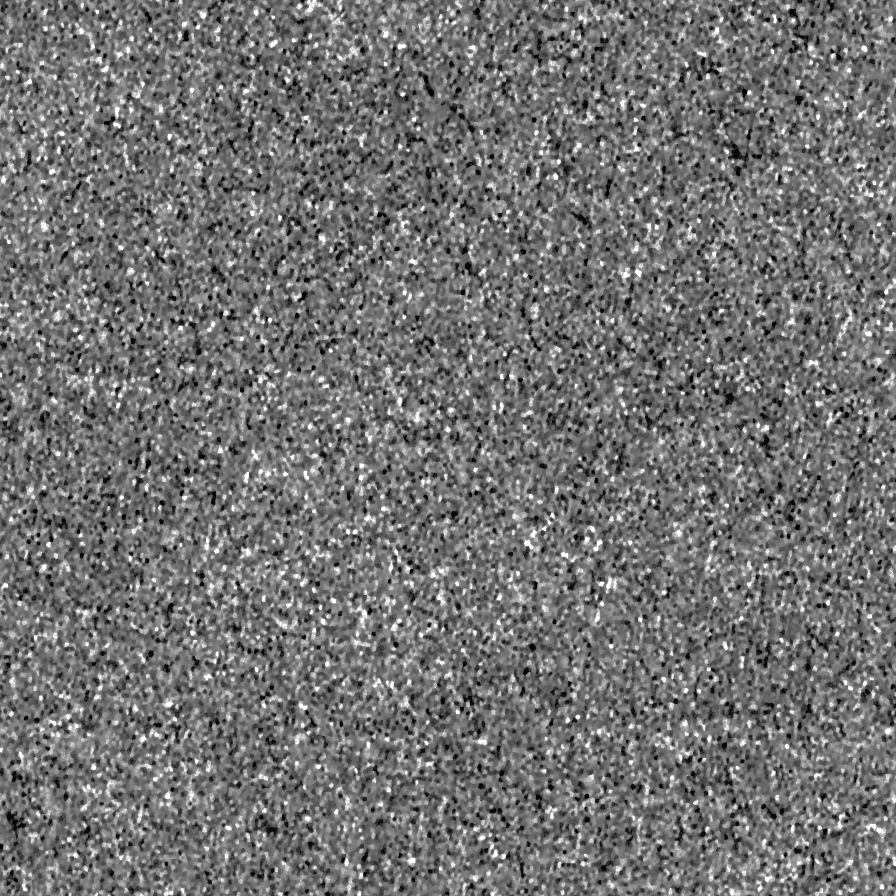
Give the GLSL for this texture, as a WebGL 2 fragment shader.

```glsl
#version 300 es
precision highp float;
// Fine grey asphalt: speckled grains, pale chips, short dark cracks and faint smudges.

#define GRAIN_SCALE vec2(276.0, 228.0) // fine grains per canvas, slightly tall
#define CLUMP_SCALE vec2(122.0, 104.0) // small groups of grains
#define SMUDGE_SCALE vec2(8.0, 7.0)    // broad tonal drift
#define LAYER_WEIGHTS vec3(0.97, 0.26, 0.09)
#define HALO 0.10                      // opposite tone around each grain
#define MID_GREY 0.442
#define CONTRAST 0.114
#define SKEW 0.009                     // lift of both ends of the tone curve
#define TAIL 0.015                     // stretch of the brightest and darkest grains
#define MARK_CELLS 15.0                // scatter cells for chips and cracks
#define CHIP_SHARE 0.3
#define CRACK_SHARE 0.25

uniform vec2 u_resolution;
out vec4 fragColor;

// Integer hash of a cell and a layer index to three values in 0..1.
vec3 hash3(vec2 cell, int layer) {
  uvec3 v = uvec3(ivec3(ivec2(cell), layer)) * 1664525u + 1013904223u;
  v.x += v.y * v.z;
  v.y += v.z * v.x;
  v.z += v.x * v.y;
  v ^= v >> 16u;
  v.x += v.y * v.z;
  v.y += v.z * v.x;
  v.z += v.x * v.y;
  return vec3(v >> 8u) / 16777216.0;
}

// Bell-shaped random value with mean 0 and deviation 1.
float bell(vec2 cell, int layer) {
  return 2.0 * dot(hash3(cell, layer), vec3(1.0)) - 3.0;
}

// Irregular soft grains around jittered points; the deviation stays 1 everywhere.
float grainNoise(vec2 p, int layer) {
  vec2 home = floor(p);
  float sum = 0.0;
  float power = 0.0;
  for (int j = -1; j <= 1; j++) {
    for (int i = -1; i <= 1; i++) {
      vec2 cell = home + vec2(i, j);
      vec2 d = cell + 0.1 + 0.8 * hash3(cell, layer + 20).xy - p;
      float r2 = dot(d, d);
      float w = exp(-3.6 * r2) - HALO * exp(-1.5 * r2);
      sum += w * bell(cell, layer);
      power += w * w;
    }
  }
  return sum * inversesqrt(power);
}

mat2 turn(float a) {
  return mat2(cos(a), sin(a), -sin(a), cos(a));
}

// Scattered marks: x is chip coverage, y is crack coverage.
vec2 scatterMarks(vec2 uv, float wobble) {
  vec2 home = floor(uv * MARK_CELLS);
  vec2 cover = vec2(0.0);
  for (int j = -1; j <= 1; j++) {
    for (int i = -1; i <= 1; i++) {
      vec2 cell = home + vec2(i, j);
      vec3 place = hash3(cell, 11);
      vec3 shape = hash3(cell, 12);
      vec3 other = hash3(cell, 13);

      // Chip: small uneven ellipse.
      vec2 d = turn(6.28 * shape.x) * (uv - (cell + place.xy) / MARK_CELLS);
      float radius = mix(0.002, 0.006, shape.y * shape.y);
      float edge = length(d * vec2(1.0, 1.4)) - radius - 0.0012 * wobble;
      float chip = 1.0 - smoothstep(-0.0015, 0.0015, edge);
      cover.x = max(cover.x, chip * step(place.z, CHIP_SHARE));

      // Crack: thin bent stroke, mostly upright.
      d = turn(1.6 * (shape.z - 0.5)) * (uv - (cell + other.xy) / MARK_CELLS);
      float halfLength = mix(0.005, 0.015, place.x);
      d.x += (place.y - 0.5) * 30.0 * d.y * d.y;
      d.y -= clamp(d.y, -halfLength, halfLength);
      float crack = 1.0 - smoothstep(0.0011, 0.0033, length(d) + 0.0006 * wobble);
      cover.y = max(cover.y, crack * step(other.z, CRACK_SHARE));
    }
  }
  return cover;
}

void main() {
  vec2 uv = gl_FragCoord.xy / min(u_resolution.x, u_resolution.y);

  // Grain layers, each turned a little to hide the grid.
  float grain = grainNoise(turn(0.13) * uv * GRAIN_SCALE, 1);
  float clump = grainNoise(turn(-0.4) * uv * CLUMP_SCALE, 2);
  float smudge = grainNoise(turn(0.6) * uv * SMUDGE_SCALE, 3);
  float level = dot(vec3(grain, clump, smudge), LAYER_WEIGHTS);

  // Chips lift the level and cracks sink it.
  vec2 marks = scatterMarks(uv, clump);
  level += 1.2 * marks.x - 1.5 * marks.y;

  // Tone curve with a long bright tail.
  float grey = MID_GREY + level * (CONTRAST + level * (SKEW + TAIL * level));
  fragColor = vec4(vec3(clamp(grey, 0.03, 1.0)), 1.0);
}
```
